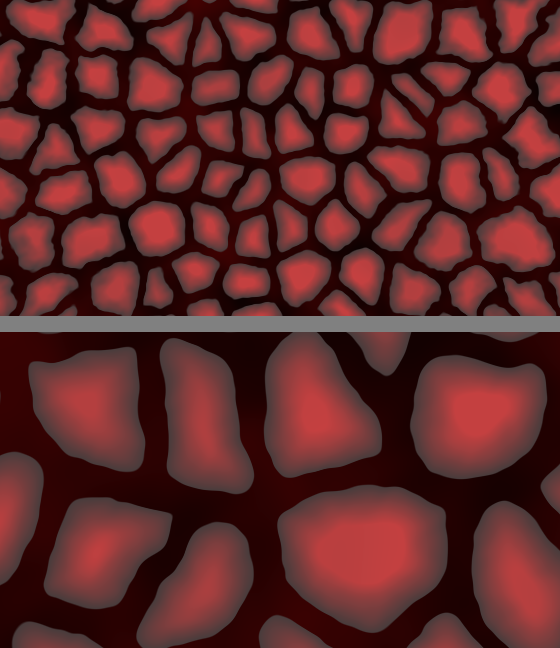
Top, the full canvas; bottom, a detail of the centre.
A Shadertoy shader for this pattern:

```glsl
const vec3 WALL_DARK = vec3(0.035, 0.004, 0.004);
const vec3 WALL_GLOW = vec3(0.31, 0.008, 0.008);
const vec3 CELL_RIM = vec3(0.28, 0.235, 0.235);
const vec3 CELL_CORE = vec3(0.77, 0.25, 0.25);

vec2 hash22(vec2 p) {
    vec3 q = fract(p.xyx * vec3(0.1031, 0.1030, 0.0973));
    q += dot(q, q.yzx + 33.33);
    return fract((q.xx + q.yz) * q.zy);
}

// Layered, mutually bent sines, roughly in -1..1
float waves(vec2 p) {
    float sum = 0.0, amp = 0.55;
    for (int i = 0; i < 4; i++) {
        sum += amp * sin(p.x + 1.3 * sin(p.y * 0.9 + float(i))) * cos(p.y + 0.7 * sin(p.x));
        p = mat2(1.4, 1.1, -1.1, 1.4) * p + 2.7;
        amp *= 0.58;
    }
    return sum;
}

vec2 seedPoint(vec2 cell, float jitter) {
    return cell + 0.5 + jitter * (hash22(cell + 17.0) - 0.5);
}

// Distance to the cell border, with corners rounded by a soft minimum
float borderDistance(vec2 p, float jitter, float sharpness) {
    vec2 base = floor(p), home = base, toHome = vec2(0.0);
    float nearest = 1e3;
    for (int y = -1; y <= 1; y++)
    for (int x = -1; x <= 1; x++) {
        vec2 cell = base + vec2(x, y);
        vec2 r = seedPoint(cell, jitter) - p;
        if (dot(r, r) < nearest) {
            nearest = dot(r, r);
            home = cell;
            toHome = r;
        }
    }
    float sum = 0.0;
    for (int y = -2; y <= 2; y++)
    for (int x = -2; x <= 2; x++) {
        if (x == 0 && y == 0) continue;
        vec2 r = seedPoint(home + vec2(x, y), jitter) - p;
        float d = dot(0.5 * (toHome + r), normalize(r - toHome));
        sum += exp(-sharpness * d);
    }
    return -log(sum) / sharpness;
}

void mainImage(out vec4 fragColor, in vec2 fragCoord) {
    vec2 uv = (fragCoord - 0.5 * iResolution.xy) / iResolution.y;
    float r2 = dot(uv, uv);

    // Cells grow and their outlines roughen away from the centre
    vec2 p = uv * 6.6 * (1.0 - 0.1 * r2);
    float rough = mix(0.07, 0.16, smoothstep(0.05, 0.7, r2));
    vec2 warp = vec2(waves(p * 3.1), waves(p.yx * 3.3 + 9.0));
    float d = borderDistance(p + rough * warp + 40.0, 0.8, 18.0);

    // Walls: black with slow dark red glow
    float glow = clamp(0.4 + 0.42 * waves(p * 1.3 + 5.0), 0.0, 1.0);
    vec3 wall = mix(WALL_DARK, WALL_GLOW, glow);

    // Cells: grey rim fading to a red core
    float depth = d - 0.085;
    float core = clamp(depth / 0.26, 0.0, 1.0);
    core *= 0.95 + 0.2 * waves(p * 0.8 + 2.0);
    vec3 flesh = mix(CELL_RIM, CELL_CORE, clamp(core, 0.0, 1.0));

    float pixel = 5.0 / iResolution.y;
    vec3 color = mix(wall, flesh, smoothstep(-pixel, pixel, depth));
    fragColor = vec4(color, 1.0);
}
```
